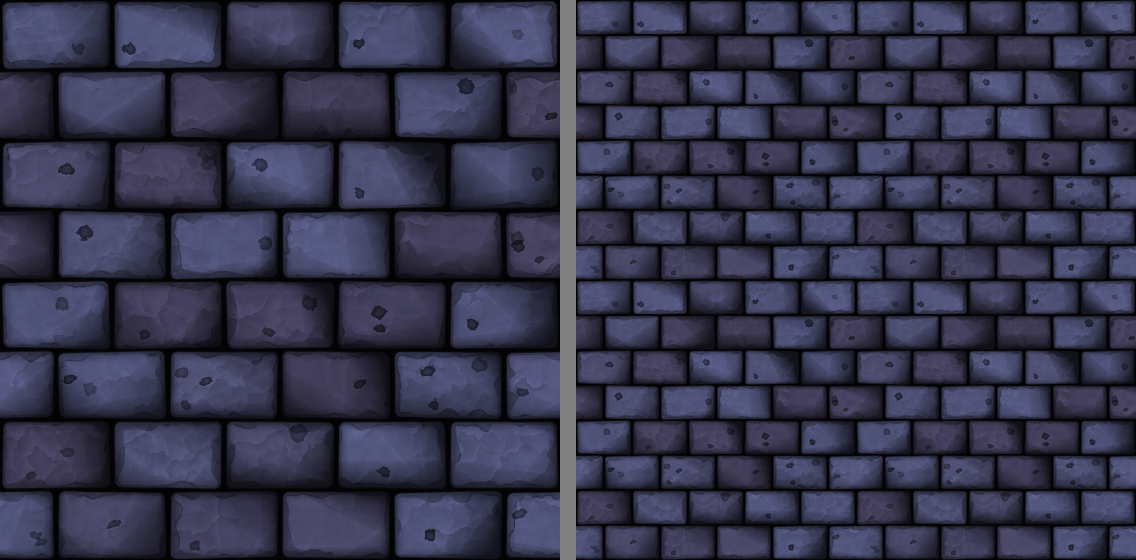
Left: one tile. Right: repeated 2 by 2.
A three.js fragment shader for this texture:

```glsl
// Dark blue-violet castle wall: 5 by 8 staggered, chipped and pitted stone bricks.
varying vec2 vUv;

vec2 hash2(vec2 p) {
  vec3 q = fract(p.xyx * vec3(0.1031, 0.1030, 0.0973));
  q += dot(q, q.yzx + 33.33);
  return fract((q.xx + q.yz) * q.zy);
}

float noise(vec2 p) {
  vec2 i = floor(p), f = fract(p);
  f = f * f * (3.0 - 2.0 * f);
  return mix(mix(hash2(i).x, hash2(i + vec2(1.0, 0.0)).x, f.x),
             mix(hash2(i + vec2(0.0, 1.0)).x, hash2(i + 1.0).x, f.x), f.y);
}

float fbm(vec2 p) {
  return 0.55 * noise(p) + 0.3 * noise(p * 2.1 + 7.3) + 0.15 * noise(p * 4.3 + 3.1);
}

float roundedBox(vec2 p, vec2 halfSize, float radius) {
  vec2 q = abs(p) - halfSize + radius;
  return length(max(q, 0.0)) + min(max(q.x, q.y), 0.0) - radius;
}

// Offset from the nearest scattered point, for scooped hollows
vec2 hollow(vec2 p) {
  vec2 cell = floor(p), nearest = vec2(2.0);
  for (int y = -1; y <= 1; y++) {
    for (int x = -1; x <= 1; x++) {
      vec2 c = cell + vec2(float(x), float(y));
      vec2 v = p - c - 0.15 - 0.7 * hash2(c);
      if (dot(v, v) < dot(nearest, nearest)) nearest = v;
    }
  }
  return nearest;
}

// Flat planes cut across the stone, each fading into shadow
float facets(vec2 p, vec2 seed) {
  float shade = 1.0;
  for (int i = 0; i < 4; i++) {
    vec2 r = hash2(seed + float(i) * 5.7 + 40.0);
    vec2 s = hash2(seed + float(i) * 3.9 + 80.0);
    float angle = -2.4 + 3.6 * r.x;
    vec2 normal = vec2(cos(angle), sin(angle));
    float reach = dot(abs(normal), vec2(0.75, 0.46));
    float t = dot(p, normal) - reach * mix(0.05, 0.75, r.y);
    float depth = clamp(t / reach, 0.0, 1.0);
    shade *= 1.0 - smoothstep(-0.008, 0.008, t) * (0.05 + (0.2 + 0.65 * s.x) * depth);
    shade += 0.035 * exp(-abs(t) * 70.0);
  }
  return shade;
}

// Ragged dark holes; some bricks have none
float pits(vec2 p, vec2 seed, float rough) {
  float shade = 1.0;
  for (int i = 0; i < 3; i++) {
    vec2 r = hash2(seed + float(i) * 9.1 + 120.0);
    vec2 s = hash2(seed + float(i) * 6.3 + 160.0);
    vec2 v = p - (r - 0.5) * vec2(1.25, 0.68);
    float angle = 0.9 * (s.x - 0.5);
    v = mat2(cos(angle), -sin(angle), sin(angle), cos(angle)) * v;
    v.y *= 1.0 + 1.1 * s.x * s.x;
    float radius = mix(0.07, 0.125, r.y);
    float d = length(v) - radius + 0.09 * (rough - 0.5);
    float strength = step(0.58, s.y) * mix(0.45, 1.0, fract(s.y * 17.0));
    float inside = 1.0 - smoothstep(-0.015, 0.012, d);
    float floorLight = 0.26 * smoothstep(0.0, 0.08, -d);
    shade *= 1.0 - strength * inside * (0.68 - floorLight);
    shade += strength * 0.1 * exp(-abs(d - 0.02) * 90.0) * step(v.y, 0.0);
  }
  return shade;
}

void main() {
  // Staggered grid with wrapped brick numbers
  vec2 grid = vUv * vec2(5.0, 8.0);
  float row = floor(grid.y);
  grid.x += 0.5 * mod(row + 1.0, 2.0);
  vec2 seed = vec2(mod(floor(grid.x), 5.0), mod(row, 8.0)) * 17.0 + 3.0;
  vec2 p = (fract(grid) - 0.5) * vec2(1.6, 1.0);

  // Slightly crooked brick outline
  vec2 tilt = (hash2(seed) - 0.5) * 0.06;
  vec2 lean = (hash2(seed + 11.0) - 0.5) * 0.06;
  vec2 q = p - vec2(p.y * mix(lean.x, lean.y, p.x / 1.6 + 0.5),
                    p.x * mix(tilt.x, tilt.y, p.y + 0.5));
  float coarse = fbm(p * 3.5 + seed);
  float rough = fbm(p * 17.0 + seed);
  float d = roundedBox(q, vec2(0.755, 0.467), 0.085) + 0.012 * (coarse - 0.5);

  // Scooped surface
  vec2 warp = vec2(coarse, fbm(p * 3.5 + seed + 31.0)) - 0.5;
  vec2 dent = hollow(p * 3.3 + seed + 1.5 * warp);
  float patches = smoothstep(0.35, 0.65, noise(p * 2.2 + seed + 60.0));
  float shade = facets(p, seed);
  shade *= 1.0 + (0.04 + 0.15 * patches) * dot(dent, vec2(0.5, -0.8));
  shade *= 0.97 + 0.14 * (coarse - 0.5) + 0.07 * (rough - 0.5);

  // Chipped border with a dark crease and pale lip
  float chip = d + 0.035 + 0.26 * max(0.0, 0.62 - noise(p * 4.5 + seed + 90.0)) * patches;
  chip = d + 0.035 + max(chip - d - 0.035, 0.22 * max(0.0, coarse - 0.56));
  shade *= 1.0 - 0.17 * smoothstep(-0.01, 0.012, chip);
  shade *= 1.0 - 0.3 * exp(-abs(chip - 0.012) * 70.0) * smoothstep(0.4, 0.65, coarse);
  shade += 0.06 * exp(-abs(chip + 0.018) * 75.0);
  shade *= pits(p, seed, rough);
  shade *= mix(0.72, 1.0, smoothstep(0.0, 0.16, -d));

  // Violet to blue stone over near-black joints
  vec2 tone = hash2(seed + 23.0);
  vec3 stone = mix(vec3(0.265, 0.245, 0.355), vec3(0.315, 0.33, 0.48), smoothstep(0.15, 0.75, tone.x));
  stone *= 0.98 + 0.12 * tone.y;
  vec3 joint = mix(vec3(0.045, 0.04, 0.055), vec3(0.012, 0.012, 0.018), smoothstep(0.0, 0.03, d));
  vec3 color = mix(stone * max(shade, 0.22), joint, smoothstep(-0.012, 0.012, d));
  gl_FragColor = vec4(color, 1.0);
}
```
